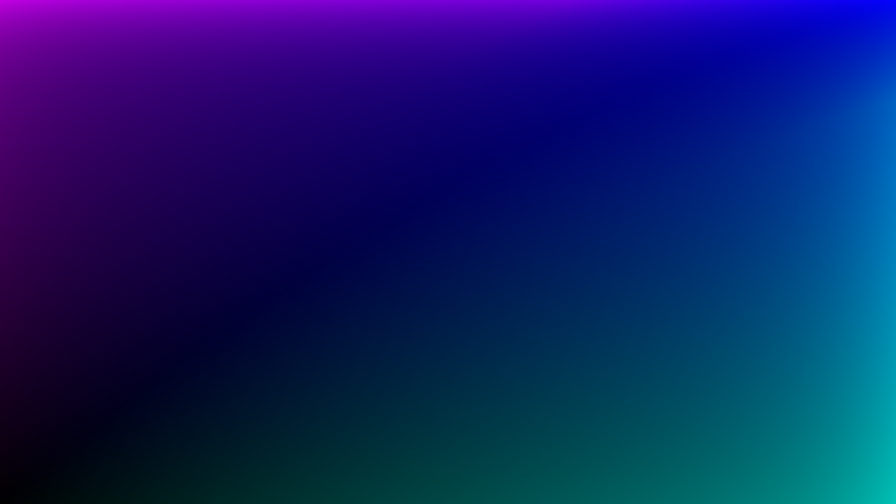
This background is drawn by a Shadertoy shader. Its source:

```glsl
// Ramp that eases in around zero.
float softRamp(float x) {
    return 0.5 * (x + sqrt(x * x + 0.0003));
}

// Light that decays away from an edge.
float edgeGlow(float edgeDistance, float falloff) {
    return exp(-edgeDistance * falloff);
}

void mainImage(out vec4 fragColor, in vec2 fragCoord) {
    vec2 uv = fragCoord / iResolution.xy;

    // Curved seam from lower left to upper right divides violet from teal.
    float seam = uv.x + 0.5 * uv.x * (1.0 - uv.x);
    float violet = softRamp(uv.y - seam);
    float teal = softRamp(seam - uv.y);

    float left = edgeGlow(uv.x, 13.0) * uv.y;
    float right = edgeGlow(1.0 - uv.x, 9.5);
    float top = edgeGlow(1.0 - uv.y, 14.0);
    float bottom = edgeGlow(uv.y, 6.0) * uv.x;

    // Broad blue gradient with light along the borders.
    float blue = 0.36 * uv.x + 0.26 * uv.y + 0.25 * violet;
    blue += 0.32 * top + 0.06 * left + 0.26 * bottom * (1.0 - 0.6 * uv.x);
    blue += 0.25 * right * (1.0 - 0.8 * pow(uv.y, 4.0));

    // Red and green grow on opposite sides of the seam.
    float red = 0.31 * violet + 0.09 * left;
    red += 0.36 * top * min(violet * 4.0, 1.0);
    float green = 0.4 * teal + 0.06 * bottom;
    green += 0.3 * right * min(teal * 5.0, 1.0);

    // Fine grain to keep the gradients free of bands.
    float grain = fract(sin(dot(uv, vec2(127.1, 311.7))) * 43758.5) - 0.5;
    vec3 color = vec3(red, green, blue) + grain / 255.0;
    fragColor = vec4(clamp(color, 0.0, 1.0), 1.0);
}
```
